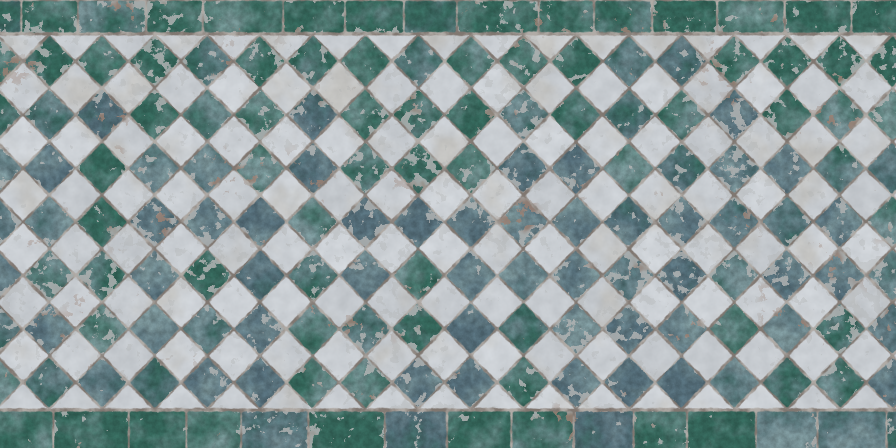
Give the GLSL for this pattern, as a Shadertoy shader.

```glsl
// Weathered wall of glazed diamond tiles, green and slate against off-white,
// framed by a strip of green bricks above and below. A rotated checker grid
// gives the tiles; hashes vary each one and gradient noise adds stains and chips.

const float COLUMNS = 17.0;
const float ROWS = 7.0;
const float FIELD_BOTTOM = 0.0865;
const float FIELD_TOP = 0.9230;
const float BRICK_WIDTH = 2.0 / 14.0;
const float JOINT = 0.0022; // half width of a grout line

// dist: signed distance to the tile edge, negative inside
struct Tile { float dist; vec2 id; bool white; };

float hash(vec2 p) {
    vec3 q = fract(vec3(p.xyx) * 0.1031);
    q += dot(q, q.yzx + 33.33);
    return fract((q.x + q.y) * q.z);
}

vec2 gradient(vec2 cell) {
    float angle = 6.2832 * hash(cell);
    return vec2(cos(angle), sin(angle));
}

float gradientNoise(vec2 p) {
    vec2 i = floor(p), f = p - i;
    vec2 w = f * f * f * (f * (f * 6.0 - 15.0) + 10.0);
    vec2 e = vec2(1, 0);
    float low = mix(dot(gradient(i), f), dot(gradient(i + e), f - e), w.x);
    float high = mix(dot(gradient(i + e.yx), f - e.yx), dot(gradient(i + 1.0), f - 1.0), w.x);
    return 1.4 * mix(low, high, w.y);
}

float fbm(vec2 p) {
    float sum = 0.0, amplitude = 0.5;
    for (int i = 0; i < 4; i++) {
        sum += amplitude * gradientNoise(p);
        p = mat2(1.6, 1.2, -1.2, 1.6) * p + 17.3;
        amplitude *= 0.5;
    }
    return sum;
}

float roundBox(vec2 p, vec2 size, float radius) {
    vec2 q = abs(p) - size + radius;
    return length(max(q, 0.0)) + min(max(q.x, q.y), 0.0) - radius;
}

// Checkerboard turned by 45 degrees: even cells are coloured, odd ones white
Tile diamondTile(vec2 p) {
    vec2 pitch = vec2(2.0 / COLUMNS, (FIELD_TOP - FIELD_BOTTOM) / ROWS);
    vec2 q = (p - vec2(-0.008, FIELD_BOTTOM + 0.5 * pitch.y)) / pitch;
    vec2 u = vec2(q.x + q.y, q.x - q.y);
    vec2 id = floor(u + 0.5);
    vec2 shift = 0.022 * (vec2(hash(id), hash(id + 31.7)) - 0.5);
    float side = pitch.x * 0.7071;
    float dist = side * roundBox(u - id - shift, vec2(0.5 - JOINT / side), 0.045);
    dist = max(dist, max(FIELD_BOTTOM + JOINT - p.y, p.y - FIELD_TOP + JOINT));
    return Tile(dist, id, mod(id.x + id.y, 2.0) > 0.5);
}

float brickEdge(float k, float seed) {
    return k + 0.3 * (hash(vec2(k + 40.0, seed)) - 0.5);
}

// Row of bricks of uneven length between two heights
Tile brickTile(vec2 p, float bottom, float top, float offset, float seed) {
    float x = (p.x - offset) / BRICK_WIDTH;
    float k = floor(x);
    if (x < brickEdge(k, seed)) k -= 1.0;
    else if (x > brickEdge(k + 1.0, seed)) k += 1.0;
    vec2 start = vec2(brickEdge(k, seed) * BRICK_WIDTH, bottom);
    vec2 size = vec2(brickEdge(k + 1.0, seed) * BRICK_WIDTH, top) - start;
    vec2 local = p - vec2(offset, 0.0) - start - 0.5 * size;
    return Tile(roundBox(local, 0.5 * size - JOINT, 0.005), vec2(k + 90.0, seed), false);
}

// Coloured glaze: deep green near the top, slate and hazy further down
vec3 colouredGlaze(vec2 p, vec2 id, float greenness) {
    float mottle = fbm(p * 13.0 + id * 7.3);
    float slate = smoothstep(0.2, 0.8, hash(id + 5.1) + 0.5 - greenness + 0.5 * mottle);
    vec3 colour = mix(vec3(0.20, 0.39, 0.345), vec3(0.32, 0.415, 0.46), slate);
    float haze = 0.36 - 0.3 * greenness + 0.55 * (hash(id + 12.9) - 0.35) + 1.1 * mottle;
    colour = mix(colour, vec3(0.50, 0.60, 0.61), clamp(haze, 0.0, 0.8));
    return colour * (1.0 + 0.28 * fbm(p * 60.0));
}

vec3 whiteGlaze(vec2 p, vec2 id) {
    vec3 colour = vec3(0.785, 0.803, 0.822) + 0.05 * (hash(id + 3.3) - 0.5);
    float stain = smoothstep(0.0, 0.5, fbm(p * 7.0 + 4.0) + 0.25 * (p.y - 0.5));
    colour = mix(colour, vec3(0.73, 0.71, 0.67), 0.5 * stain);
    return colour + 0.06 * fbm(p * 28.0 + id);
}

vec3 groutColour(vec2 p) {
    float blend = smoothstep(-0.25, 0.3, fbm(p * 24.0 + 8.0));
    return mix(vec3(0.50, 0.465, 0.44), vec3(0.69, 0.67, 0.65), blend);
}

// Flaked spots, thickest near tile edges and in worn areas
float chipMask(vec2 p, Tile tile) {
    float worn = 0.5 * fbm(p * 4.0 + 2.0) + 0.16 * (hash(tile.id + 8.8) - 0.5);
    worn += 0.06 - 0.5 * abs(p.y - 0.55) * abs(p.y - 0.55);
    float rim = 0.17 * exp(min(tile.dist, 0.0) / 0.006);
    float flakes = fbm(p * 38.0) + worn + rim;
    return smoothstep(0.27, 0.37, flakes) * (tile.white ? 0.35 : 0.85);
}

void mainImage(out vec4 fragColor, in vec2 fragCoord) {
    vec2 p = fragCoord / iResolution.y;
    float pixel = 1.0 / iResolution.y;

    // Choose the strip or field under this point
    Tile tile = diamondTile(p);
    float greenness = 0.25 + 0.6 * smoothstep(0.45, 0.9, p.y);
    if (p.y > FIELD_TOP) {
        tile = brickTile(p, FIELD_TOP + 0.003, 1.0, 0.04, 3.0);
        greenness = 1.0;
    } else if (p.y < FIELD_BOTTOM) {
        tile = brickTile(p, -0.01, FIELD_BOTTOM - 0.003, 0.125, 11.0);
        greenness = 0.72;
    }
    tile.dist += 0.0035 * fbm(p * 50.0 + 6.0);

    // Glaze, chips and grout
    vec3 glaze = tile.white ? whiteGlaze(p, tile.id) : colouredGlaze(p, tile.id, greenness);
    float rust = smoothstep(0.12, 0.35, fbm(p * 9.0 + 20.0));
    vec3 bare = mix(vec3(0.69, 0.70, 0.70), vec3(0.60, 0.50, 0.45), rust);
    glaze = mix(glaze, bare, chipMask(p, tile));
    vec3 colour = mix(glaze, groutColour(p), smoothstep(-pixel, pixel, tile.dist));
    fragColor = vec4(clamp(colour, 0.0, 1.0), 1.0);
}
```
